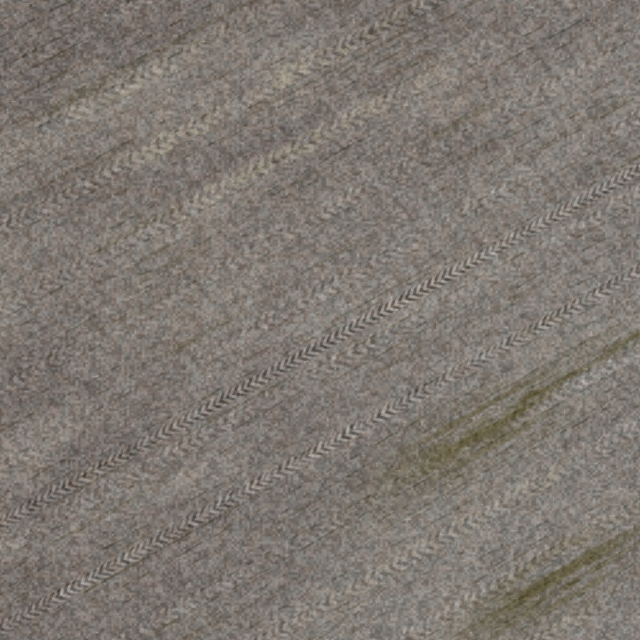
This texture is drawn by a three.js fragment shader. Its source:

```glsl
varying vec2 vUv;

const float TAU = 6.28318;
const float HEADING = 0.5083;
const float TRACK_SPACING = 0.110;
const float ROW_SPACING = 0.022;

const vec3 DARK_SOIL = vec3(0.458, 0.427, 0.409);
const vec3 LIGHT_SOIL = vec3(0.530, 0.502, 0.474);
const vec3 COOL_SOIL = vec3(0.525, 0.508, 0.488);
const vec3 STRAW = vec3(0.665, 0.630, 0.555);
const vec3 OLIVE = vec3(0.375, 0.345, 0.235);

float hash(vec2 p) {
  return fract(sin(dot(p, vec2(12.9898, 78.233))) * 43758.5453);
}

float noise(vec2 p) {
  vec2 i = floor(p);
  vec2 f = fract(p);
  f = f * f * (3.0 - 2.0 * f);
  float low = mix(hash(i), hash(i + vec2(1.0, 0.0)), f.x);
  float high = mix(hash(i + vec2(0.0, 1.0)), hash(i + vec2(1.0, 1.0)), f.x);
  return mix(low, high, f.y);
}

float fbm(vec2 p) {
  float sum = 0.0;
  float weight = 0.5;
  for (int i = 0; i < 4; i++) {
    sum += weight * noise(p);
    p = p * 2.03 + 17.3;
    weight *= 0.5;
  }
  return sum / 0.9375;
}

// Signed distance to the nearest of evenly spaced lines
float repeatOffset(float x, float spacing) {
  return x - spacing * floor(x / spacing + 0.5);
}

float band(float d, float halfWidth) {
  return 1.0 - smoothstep(0.65, 1.1, abs(d) / halfWidth);
}

// Herringbone ridges left by a tyre
float tread(float along, float d, float pitch, float slant) {
  float wave = sin(TAU * (along - abs(d) * slant) / pitch);
  return smoothstep(-0.9, 0.8, wave);
}

// Soft elliptical patch in field coordinates
float patchMask(vec2 q, vec2 center, vec2 radius) {
  vec2 e = (q - center) / radius;
  return exp(-dot(e, e));
}

vec2 toField(vec2 p) {
  float c = cos(HEADING);
  float s = sin(HEADING);
  vec2 q = vec2(c * p.x + s * p.y, c * p.y - s * p.x);
  q.y += 0.04 * q.x * (q.y - 0.1);
  return q;
}

// Thin dotted lines of sprouts between the tracks
float plantRows(vec2 q) {
  float row = floor(q.y / ROW_SPACING + 0.5);
  float wobble = 0.0022 * (noise(vec2(q.x * 45.0, row)) - 0.5);
  float line = band(repeatOffset(q.y, ROW_SPACING) + wobble, 0.0021);
  float dots = smoothstep(0.40, 0.70, noise(vec2(q.x * 95.0, row * 7.0)));
  return line * dots * (0.35 + 0.65 * noise(vec2(q.x * 5.0, row * 3.0)));
}

void main() {
  vec2 p = vUv;
  vec2 q = toField(p);

  // Soil with broad tone changes, streaks and crumbs
  vec3 color = mix(DARK_SOIL, LIGHT_SOIL, smoothstep(0.2, 0.8, fbm(q * vec2(5.0, 12.0))));
  color = mix(color, COOL_SOIL, 0.6 * smoothstep(0.5, 1.3, p.x + 0.6 * (1.0 - p.y)));
  float streak = noise(q * vec2(3.0, 75.0) + 4.0);
  float grain = 0.15 * (noise(p * 250.0) - 0.5) + 0.09 * (noise(p * 125.0 + 31.0) - 0.5);
  color += grain + 0.035 * (streak - 0.5);
  color += vec3(0.012, -0.004, -0.012) * (noise(p * 90.0 + 8.0) - 0.5) * 2.0;

  // Weedy patches drawn out along the heading
  float weeds = patchMask(q, toField(vec2(0.76, 0.335)), vec2(0.17, 0.045));
  weeds += patchMask(q, toField(vec2(0.87, 0.09)), vec2(0.15, 0.045));
  weeds += 0.7 * patchMask(q, toField(vec2(0.93, 0.44)), vec2(0.22, 0.008));
  float weedStreaks = smoothstep(0.25, 0.7, 0.6 * noise(q * vec2(6.0, 110.0)) + 0.4 * fbm(q * vec2(40.0, 80.0)));
  color = mix(color, OLIVE + 0.6 * grain, clamp(weeds * weedStreaks, 0.0, 0.85));
  color -= vec3(0.075, 0.068, 0.085) * plantRows(q);
  color -= vec3(0.05, 0.05, 0.07) * smoothstep(0.72, 0.95, noise(q * vec2(4.0, 130.0) + 50.0));

  // Evenly spaced faint tyre tracks
  float d = repeatOffset(q.y - 0.0148, TRACK_SPACING);
  float lane = floor((q.y - 0.0148) / TRACK_SPACING + 0.5);
  float track = band(d + 0.006 * (fbm(q * 60.0) - 0.5), 0.0135);
  float wear = 0.35 + 0.65 * noise(vec2(q.x * 7.0, lane * 5.0));
  float ridges = tread(q.x + 0.004 * noise(q * 50.0), d, 0.0165, 0.9);
  color += track * wear * (0.10 * (ridges - 0.5) + 0.018);

  // Pale straw and dry clods caught in the tracks
  float dry = patchMask(q, toField(vec2(0.38, 0.82)), vec2(0.33, 0.15));
  dry += patchMask(q, toField(vec2(0.85, 0.11)), vec2(0.33, 0.17));
  dry += 0.4 * patchMask(q, vec2(0.45, 0.125), vec2(0.5, 0.02));
  float clods = smoothstep(0.38, 0.68, fbm(q * vec2(60.0, 95.0)) + 0.16 * (ridges - 0.5));
  float litter = band(d, 0.019) * clods * smoothstep(0.2, 0.75, noise(vec2(q.x * 8.0, lane * 9.0)));
  color = mix(color, STRAW + 0.7 * grain, 0.72 * clamp(dry * litter, 0.0, 1.0));

  // Two fresh tracks with deep, shaded treads
  for (int i = 0; i < 2; i++) {
    float fresh = float(i);
    float offset = q.y - mix(0.159, 0.0148, fresh);
    float depth = mix(0.20, 0.15, fresh) * (0.65 + 0.5 * noise(vec2(q.x * 6.0, fresh * 20.0)));
    float cut = tread(q.x + 0.002 * noise(q * 70.0), offset, 0.0128, 1.0) - 0.56;
    color += band(offset, 0.0112) * depth * cut * vec3(1.0, 0.98, 0.92);
  }

  // Scattered bright stones
  float stones = smoothstep(0.86, 0.98, noise(p * 170.0 + 63.0));
  color += 0.07 * stones;

  gl_FragColor = vec4(clamp(color, 0.0, 1.0), 1.0);
}
```
